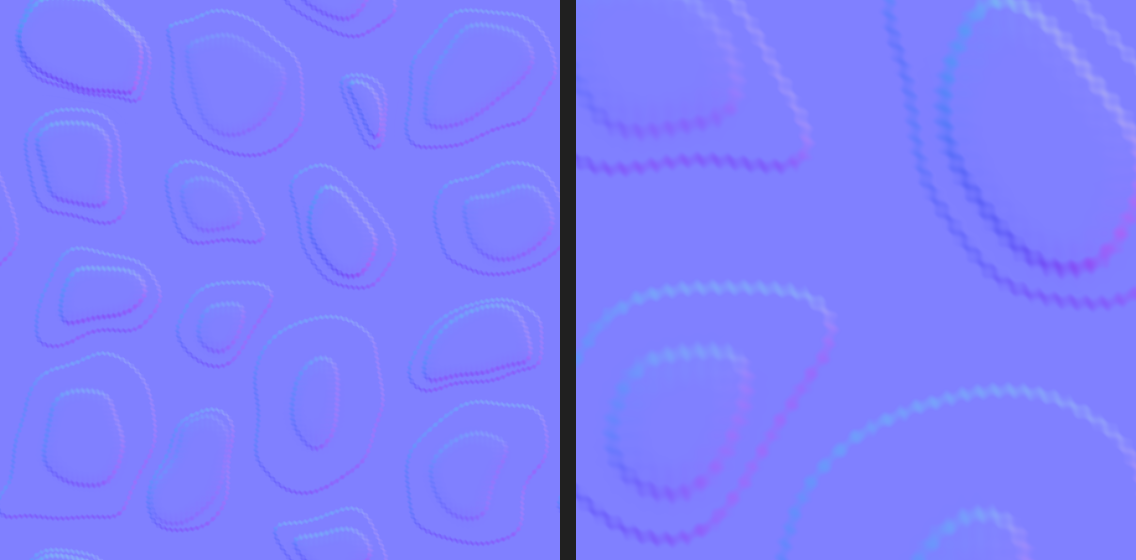
Left: the whole. Right: its middle third, enlarged.
Write a three.js fragment shader that draws this texture map.

```glsl
varying vec2 vUv;

const float TAU = 6.28319;
const float CELLS = 4.0;          // plateaus across the canvas
const float JITTER = 0.78;        // scatter of the cell centres
const float SIZE_SPREAD = 0.33;   // difference between large and small plateaus
const float ROUNDNESS = 8.0;      // lower is rounder
const float EDGE_WIDTH = 0.021;   // half widths of the slopes, in cells
const float INNER_WIDTH = 0.026;
const float SKIRT_WIDTH = 0.075;
const float EDGE_TILT = 0.21;
const float INNER_TILT = 0.25;
const float SKIRT_TILT = 0.035;
const vec2 TILT_ASPECT = vec2(0.8, 1.0);
const float BEADS = 27.0;         // fine steps per cell along the slopes
const float BEAD_SHIFT = 0.0045;
const float BEAD_CONTRAST = 0.3;
const float SAMPLE_STEP = 0.009;

vec3 hash3(vec2 cell) {
  vec2 c = mod(cell, CELLS);
  vec3 k = vec3(dot(c, vec2(127.1, 311.7)), dot(c, vec2(269.5, 183.3)), dot(c, vec2(419.2, 371.9)));
  return fract(sin(k + 2.7) * 43758.5);
}

// Centre in xy, size weight in z
vec3 site(vec2 cell) {
  vec3 h = hash3(cell);
  return vec3(cell + 0.5 + JITTER * (h.xy - 0.5), SIZE_SPREAD * h.z);
}

// Layered sines that bend the outlines; they repeat at the canvas edge
vec2 warp(vec2 p) {
  vec2 a = p.yx * TAU / CELLS;
  vec2 drift = sin(a + vec2(1.1, 3.7));
  vec2 broad = sin(a * 3.0 + vec2(0.6, 2.1) + sin(a.yx * 2.0));
  vec2 small = sin(a * 7.0 + vec2(4.0, 1.3) + 2.0 * sin(a.yx * 3.0));
  return p + 0.17 * drift + 0.065 * broad + 0.018 * small;
}

// Signed levels of the outer and inner outline, and inner strength
vec3 plateau(vec2 p) {
  vec2 q = warp(p);

  // Owning cell of the weighted cellular pattern
  vec2 base = floor(q);
  vec2 owner = base;
  float nearest = 100.0;
  for (int y = -2; y <= 2; y++) {
    for (int x = -2; x <= 2; x++) {
      vec2 cell = base + vec2(float(x), float(y));
      vec3 s = site(cell);
      float power = dot(q - s.xy, q - s.xy) - s.z;
      if (power < nearest) {
        nearest = power;
        owner = cell;
      }
    }
  }

  // Rounded distance to the cell border, here and at the centre
  vec3 own = site(owner);
  float sumHere = 0.0;
  float sumCentre = 0.0;
  for (int y = -2; y <= 2; y++) {
    for (int x = -2; x <= 2; x++) {
      if (x == 0 && y == 0) continue;
      vec3 s = site(owner + vec2(float(x), float(y)));
      vec2 gap = s.xy - own.xy;
      float span = 2.0 * length(gap);
      float here = (dot(q - s.xy, q - s.xy) - s.z - nearest) / span;
      float centre = (dot(gap, gap) - s.z + own.z) / span;
      sumHere += exp(-ROUNDNESS * here);
      sumCentre += exp(-ROUNDNESS * centre);
    }
  }
  float d = -log(sumHere) / ROUNDNESS;
  float depth = max(-log(sumCentre) / ROUNDNESS, 0.1);

  vec3 vary = hash3(owner + vec2(1.37, 2.61));
  float inset = max(0.05, depth * mix(0.15, 0.62, vary.x * vary.x));
  float innerLevel = mix(inset, depth, mix(0.48, 0.8, vary.y));
  vec2 a = q * TAU / CELLS;
  float lobes = 0.025 * sin(a.x * 5.0 + vary.z * TAU) * sin(a.y * 5.0 + vary.x * TAU);
  float core = d + lobes * smoothstep(inset, innerLevel, d);
  return vec3(d - inset, core - innerLevel, mix(0.4, 1.2, vary.z));
}

// Slope profile across an outline, one at its middle
float ridge(float dist, float width) {
  float t = clamp(dist / width, -1.0, 1.0);
  return (1.0 - t * t) * (1.0 - t * t);
}

// Fine beaded slope along an outline, from its level and gradient
vec2 slopeAt(float level, vec2 grad, vec2 p, float width, float tilt) {
  float steep = length(grad);
  vec2 dir = grad / max(steep, 0.001);
  vec2 phase = p * TAU * BEADS;
  float dist = level / clamp(steep, 0.3, 2.0) + BEAD_SHIFT * dot(dir, sin(phase.yx));
  float bead = 1.0 + BEAD_CONTRAST * dot(abs(dir.yx), cos(phase));
  return dir * smoothstep(0.0, 0.3, steep) * tilt * bead * ridge(dist, width);
}

void main() {
  vec2 p = vUv * CELLS;
  vec2 e = vec2(SAMPLE_STEP, 0.0);
  vec3 right = plateau(p + e.xy);
  vec3 left = plateau(p - e.xy);
  vec3 up = plateau(p + e.yx);
  vec3 down = plateau(p - e.yx);
  vec3 here = 0.25 * (right + left + up + down);
  vec2 outerGrad = vec2(right.x - left.x, up.x - down.x) / (2.0 * SAMPLE_STEP);
  vec2 innerGrad = vec2(right.y - left.y, up.y - down.y) / (2.0 * SAMPLE_STEP);

  vec2 slope = slopeAt(here.x, outerGrad, p, EDGE_WIDTH, EDGE_TILT);
  slope += slopeAt(here.y, innerGrad, p, INNER_WIDTH, INNER_TILT * here.z);
  slope += slopeAt(here.y - 0.02, innerGrad, p, SKIRT_WIDTH, SKIRT_TILT);

  // Tangent space normal packed into colour
  vec3 normal = normalize(vec3(-slope * TILT_ASPECT, 1.0));
  gl_FragColor = vec4(0.5 + 0.5 * normal, 1.0);
}
```
